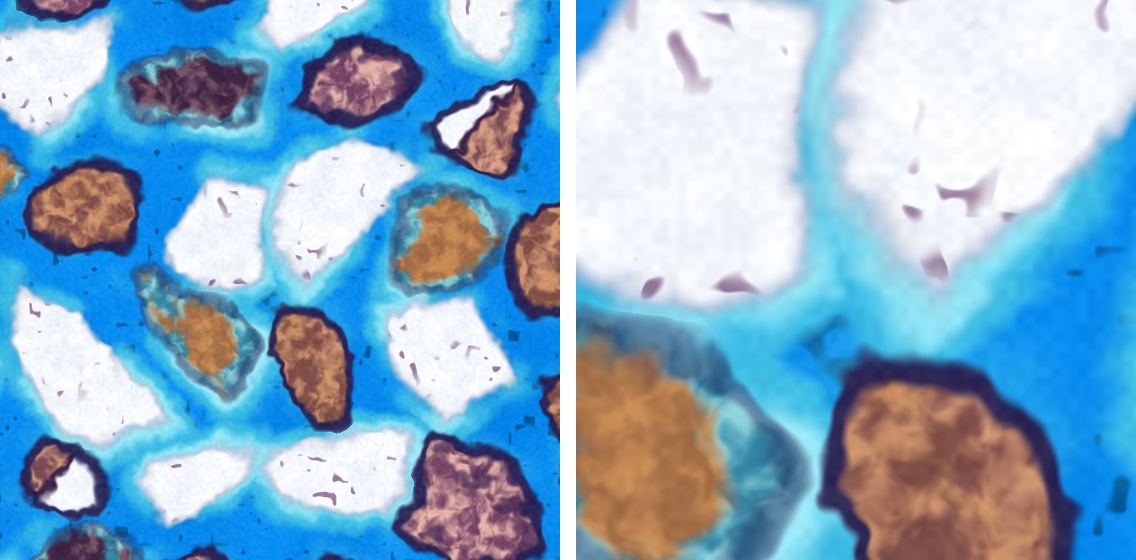
Left: the whole. Right: its middle third, enlarged.
Write a WebGL 2 fragment shader that draws this texture.

```glsl
#version 300 es
precision highp float;

uniform vec2 u_resolution;
out vec4 fragColor;

#define CELLS 4.2          // grains across the canvas
#define SEED vec2(3.0, 11.0)
#define GRAIN_SIZE 0.40    // mean radius, in cells
#define GAP 0.035          // least half distance between grains
#define SOFTNESS 0.028     // edge blur, in cells
#define RAGGED 0.09        // outline roughness
#define HALO_WIDTH 0.27
#define RIM_WIDTH 0.055
#define SIDES 6
#define TAU 6.2831853

float hash(vec2 p) {
    vec3 q = fract(p.xyx * vec3(0.1031, 0.1030, 0.0973));
    q += dot(q, q.yzx + 33.33);
    return fract((q.x + q.y) * q.z);
}

float noise(vec2 p) {
    vec2 i = floor(p), f = fract(p);
    f = f * f * (3.0 - 2.0 * f);
    return mix(mix(hash(i), hash(i + vec2(1, 0)), f.x),
               mix(hash(i + vec2(0, 1)), hash(i + vec2(1, 1)), f.x), f.y);
}

float fbm(vec2 p) {
    float sum = 0.0, amp = 0.55;
    for (int i = 0; i < 3; i++) {
        sum += amp * noise(p);
        p = mat2(1.6, 1.2, -1.2, 1.6) * p + 7.3;
        amp *= 0.5;
    }
    return sum;
}

// Evenly spread mineral selector in 0..1
float mineralOf(vec2 id) {
    return fract(dot(id, vec2(0.7549, 0.5698)));
}

vec2 centreOf(vec2 id) {
    return id + 0.5 + 0.46 * (vec2(hash(id + 5.1), hash(id + 9.7)) - 0.5);
}

// Stretched irregular polygon; clear grains keep sharp corners
float grainDistance(vec2 p, vec2 id) {
    bool clear = mineralOf(id) < 0.45;
    float turn = TAU * hash(id + 2.3), c = cos(turn), s = sin(turn);
    float stretch = mix(1.0, 1.35, hash(id + 4.4));
    vec2 q = mat2(c, -s, s, c) * (p - centreOf(id)) * vec2(1.0 / stretch, stretch);
    float size = GRAIN_SIZE * mix(0.72, 1.2, hash(id + 6.6)) * (clear ? 1.04 : 1.08);
    float sharp = clear ? 45.0 : 17.0, sum = 0.0;
    for (int i = 0; i < SIDES; i++) {
        float k = float(i);
        float a = (k + 0.9 * (hash(id + k * 1.7) - 0.5)) * TAU / float(SIDES);
        float reach = size * mix(0.7, 1.2, hash(id + k * 2.9 + 0.5));
        sum += exp(sharp * min(dot(q, vec2(cos(a), sin(a))) - reach, 1.2));
    }
    return log(sum) / sharp;
}

vec3 clearColour(vec2 p, float d) {
    vec3 col = mix(vec3(0.93, 0.95, 0.98), vec3(0.99, 0.995, 1.0), noise(p * 9.0));
    float specks = smoothstep(0.79, 0.92, noise(p * 15.0)) * smoothstep(0.4, 0.7, noise(p * 4.0));
    col = mix(col, vec3(0.50, 0.36, 0.52), specks * 0.8);
    return mix(col, vec3(0.76, 0.84, 0.93), smoothstep(-0.05, 0.0, d));
}

vec3 grainColour(vec2 p, vec2 id, float d) {
    float kind = mineralOf(id);
    if (kind < 0.45) return clearColour(p, d);
    float mottle = smoothstep(0.25, 0.72, fbm(p * 13.0));
    float patches = fbm(p * 5.0 + 20.0);
    vec3 brown = mix(vec3(0.50, 0.31, 0.26), vec3(0.80, 0.56, 0.38), mottle);
    vec3 pink = mix(vec3(0.46, 0.27, 0.40), vec3(0.90, 0.70, 0.66), mottle);
    if (kind < 0.55) {
        // Composite grain: clear part and tan part along a dark vein
        float a = TAU * hash(id + 8.8);
        float split = dot(p - centreOf(id), vec2(cos(a), sin(a))) + 0.2 * (patches - 0.5);
        vec3 col = mix(mix(brown, pink, 0.5), clearColour(p, d), smoothstep(-0.02, 0.02, split));
        return mix(vec3(0.24, 0.14, 0.28), col, smoothstep(0.005, 0.045, abs(split)));
    }
    if (kind < 0.70) return mix(brown, pink, 0.35 * patches);
    if (kind < 0.84) return mix(pink, vec3(0.30, 0.18, 0.34), smoothstep(0.56, 0.72, patches) * 0.8);
    // Altered grain with a teal fringe, some with a dark core
    vec3 core = kind < 0.94 ? mix(brown, vec3(0.76, 0.53, 0.28), 0.5) : mix(vec3(0.24, 0.14, 0.26), pink, 0.35 * mottle);
    vec3 fringe = mix(vec3(0.20, 0.52, 0.64), vec3(0.55, 0.82, 0.86), mottle);
    return mix(core, fringe, smoothstep(-0.13, -0.05, d + 0.3 * (patches - 0.5)));
}

void main() {
    vec2 p = gl_FragCoord.xy / min(u_resolution.x, u_resolution.y) * CELLS + SEED;
    vec2 warp = vec2(fbm(p * 4.0), fbm(p * 4.0 + 31.0)) - 0.48;
    vec2 w = p + warp * RAGGED * 1.6 + RAGGED * 0.4 * (vec2(noise(p * 17.0), noise(p * 17.0 + 9.0)) - 0.5);

    // Nearest two grains and the glow around all of them
    float near = 9.0, second = 9.0, halo = 0.0;
    vec2 nearId = vec2(0.0);
    for (int y = -1; y <= 1; y++)
    for (int x = -1; x <= 1; x++) {
        vec2 id = floor(p) + vec2(x, y);
        float d = grainDistance(w, id), kind = mineralOf(id);
        float strength = kind < 0.45 ? 0.95 : (kind < 0.84 ? 0.3 : 1.0);
        halo = max(halo, strength * (1.0 - smoothstep(0.0, HALO_WIDTH, d)));
        if (d < near) { second = near; near = d; nearId = id; }
        else second = min(second, d);
    }
    float d = max(near, 0.5 * (near - second) + GAP);

    // Blue resin with pale cyan glow and faint dark dots
    vec3 col = mix(vec3(0.0, 0.49, 0.89), vec3(0.06, 0.60, 0.98), fbm(p * 2.0));
    col *= 1.0 - 0.35 * smoothstep(0.84, 0.96, noise(p * 17.0 + 50.0));
    halo *= smoothstep(0.24, 0.62, fbm(p * 1.7 + 14.0));
    col = mix(col, vec3(0.24, 0.74, 0.90), smoothstep(0.05, 0.6, halo));
    col = mix(col, vec3(0.62, 0.92, 0.97), smoothstep(0.6, 1.0, halo));

    // Grain body, then a dark uneven rim on the coloured grains
    col = mix(col, grainColour(w, nearId, d), 1.0 - smoothstep(-SOFTNESS, SOFTNESS, d));
    float kind = mineralOf(nearId);
    float rimStrength = kind < 0.45 ? 0.08 : (kind < 0.84 ? 0.92 : 0.4);
    float rimWidth = RIM_WIDTH * mix(0.4, 1.7, noise(p * 5.0 + 3.0));
    float rim = 1.0 - smoothstep(0.25 * rimWidth, rimWidth, abs(d + 0.01));
    col = mix(col, vec3(0.14, 0.12, 0.32), rim * rimStrength);

    col += 0.05 * (noise(p * 45.0) - 0.5);
    fragColor = vec4(clamp(col, 0.0, 1.0), 1.0);
}
```
